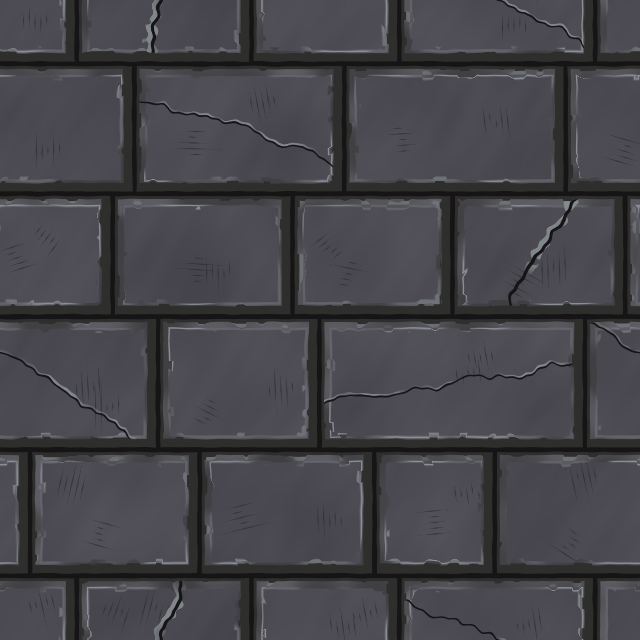
Reproduce this texture procedurally as a WebGL 1 fragment shader.

```glsl
precision highp float;
// Seamless wall of worn slate blocks: five courses of uneven bricks with
// black joints, shaded lower and right sides, chipped pale rims, cracks and
// scratches. Each brick is drawn in its own corner-based coordinates.
uniform vec2 u_resolution;

vec2 hash2(vec2 p) {
  p = vec2(dot(p, vec2(127.1, 311.7)), dot(p, vec2(269.5, 183.3)));
  return fract(sin(p) * 43758.55);
}

// Gradient noise, about -0.7 to 0.7
float noise(vec2 p) {
  vec2 i = floor(p), f = fract(p), u = f * f * (3.0 - 2.0 * f);
  vec2 e = vec2(0.0, 1.0);
  float a = dot(hash2(i) * 2.0 - 1.0, f);
  float b = dot(hash2(i + e.yx) * 2.0 - 1.0, f - e.yx);
  float c = dot(hash2(i + e.xy) * 2.0 - 1.0, f - e.xy);
  float d = dot(hash2(i + 1.0) * 2.0 - 1.0, f - 1.0);
  return mix(mix(a, b, u.x), mix(c, d, u.x), u.y);
}

vec2 turn(vec2 p, float a) {
  return vec2(cos(a) * p.x + sin(a) * p.y, cos(a) * p.y - sin(a) * p.x);
}

// Antialiased coverage, positive distance is inside
float fill(float d) {
  return clamp(0.5 + d * min(u_resolution.x, u_resolution.y), 0.0, 1.0);
}

// Distance inside a box shrunk by margins: left, bottom, right, top
float inset(vec2 q, vec2 size, vec4 m) {
  vec2 lo = q - m.xy, hi = size - q - m.zw;
  return min(min(lo.x, lo.y), min(hi.x, hi.y));
}

void main() {
  vec2 uv = gl_FragCoord.xy / u_resolution;

  // Course: vertical span, joint positions and crack tilt of each brick
  float y = fract(uv.y - 0.1), row = 0.0;
  vec2 span = vec2(0.0, 0.197);
  vec4 joints = vec4(0.047, 0.312, 0.585, 0.773), tilts = vec4(0.0);
  if (y > 0.8) {
    row = 4.0; span = vec2(0.8, 1.0);
    joints = vec4(0.12, 0.393, 0.624, 0.93); tilts = vec4(1.3, 0.0, -0.45, 0.0);
  } else if (y > 0.597) {
    row = 3.0; span = vec2(0.597, 0.8);
    joints = vec4(0.21, 0.538, 0.884, 1.21); tilts = vec4(-0.29, 0.0, 0.0, 0.0);
  } else if (y > 0.405) {
    row = 2.0; span = vec2(0.405, 0.597);
    joints = vec4(0.176, 0.457, 0.707, 0.977); tilts = vec4(0.0, 0.0, 0.99, 0.0);
  } else if (y > 0.197) {
    row = 1.0; span = vec2(0.197, 0.405);
    joints = vec4(0.247, 0.499, 0.914, 1.247); tilts = vec4(0.0, 0.15, -0.58, 0.0);
  }

  // Brick within the course
  float x = uv.x + step(uv.x, joints.x);
  vec3 brick = vec3(joints.xy, tilts.x);
  float column = 0.0;
  if (x > joints.w) { brick = vec3(joints.w, joints.x + 1.0, tilts.w); column = 3.0; }
  else if (x > joints.z) { brick = vec3(joints.zw, tilts.z); column = 2.0; }
  else if (x > joints.y) { brick = vec3(joints.yz, tilts.y); column = 1.0; }
  vec2 q = vec2(x - brick.x, y - span.x);
  vec2 size = vec2(brick.y - brick.x, span.y - span.x);
  vec2 seed = vec2(column * 7.3 + 1.7, row * 5.1 + 2.9);
  vec2 mood = hash2(seed);

  // Ragged edge distances
  vec2 w = q + 0.002 * vec2(noise(q * 38.0 + seed), noise(q * 38.0 - seed));
  float chip = smoothstep(0.12, 0.22, noise(q * 42.0 + seed * 3.0));
  float patchy = noise(q * 13.0 + seed * 2.0);
  float side = inset(w, size, vec4(0.0035, 0.004, 0.0035, 0.0035));
  float rim = inset(w, size, vec4(0.008, 0.017, 0.017, 0.008)) - 0.003 * chip;
  float face = inset(w, size, vec4(0.018, 0.021, 0.021, 0.019)) - 0.005 * chip;

  // Stone surface with broad tone and slanted brush marks
  float tone = 0.68 + 0.8 * noise(q * 8.0 + seed) - 0.35 * mood.x
    + 0.35 * noise(turn(q, 1.0) * vec2(9.0, 38.0) + seed)
    + 0.8 * (q.x / size.x - 0.5) * (mood.y - 0.4);
  vec3 stone = mix(vec3(0.27, 0.265, 0.295), vec3(0.325, 0.32, 0.35), clamp(tone, 0.0, 1.0));
  vec3 bevel = mix(vec3(0.25, 0.25, 0.265), vec3(0.36, 0.36, 0.385),
    smoothstep(-0.25, 0.35, patchy));

  // Joint, shaded side, bevel and face
  vec3 color = mix(vec3(0.085, 0.08, 0.08), vec3(0.18, 0.18, 0.178), fill(side));
  color = mix(color, bevel, fill(rim));
  color = mix(color, stone, fill(face));

  // Pale broken lines and chips along the face
  float worn = smoothstep(-0.06, 0.12, patchy);
  color = mix(color, vec3(0.4, 0.4, 0.43), 0.8 * worn * fill(0.0018 - abs(face)));
  color = mix(color, vec3(0.54, 0.56, 0.58), smoothstep(0.02, 0.2, noise(q * 10.0 - seed))
    * fill(0.0011 - abs(face + 0.001)));
  color = mix(color, vec3(0.46, 0.48, 0.5), chip * worn * 0.7 * fill(0.003 - abs(rim - 0.003)));

  // Two groups of tapered parallel scratches
  for (int i = 0; i < 10; i++) {
    float k = float(i), group = floor(k / 5.0);
    vec2 place = hash2(seed + group * 3.7 + 0.4), jitter = hash2(seed + k * 1.3);
    float angle = place.x > 0.5 ? 1.5 + 0.3 * place.y : 2.4 * place.y - 0.8;
    vec2 s = turn(q - size * (0.2 + 0.6 * place), angle);
    s -= vec2(0.012 * (jitter.x - 0.5), 0.009 * (mod(k, 5.0) - 2.0));
    float reach = 0.006 + 0.026 * jitter.y * jitter.y;
    float stroke = 0.001 * (1.0 - abs(s.x) / reach) - abs(s.y);
    color = mix(color, vec3(0.16, 0.16, 0.18), 0.65 * fill(stroke) * fill(face));
  }

  // Meandering crack with a splintered light edge
  if (brick.z != 0.0) {
    vec2 c = turn(q - size * 0.5, brick.z);
    c.y += 0.032 * noise(vec2(c.x * 15.0, seed.x)) + 0.009 * noise(vec2(c.x * 60.0, seed.y));
    float heavy = smoothstep(0.5, 1.0, abs(brick.z));
    float splinter = (0.002 + 0.009 * heavy) * (0.6 + 1.6 * noise(c * 65.0 + seed));
    float lit = fill(splinter - abs(c.y - 0.003)) * smoothstep(-0.2, 0.15, noise(c * 12.0 + seed));
    color = mix(color, vec3(0.54, 0.57, 0.58), 0.85 * lit * fill(rim));
    float gap = 0.0013 + 0.0013 * heavy + 0.001 * noise(c * 40.0);
    color = mix(color, vec3(0.085, 0.08, 0.085), fill(gap - abs(c.y)) * fill(rim));
  }
  gl_FragColor = vec4(color, 1.0);
}
```
